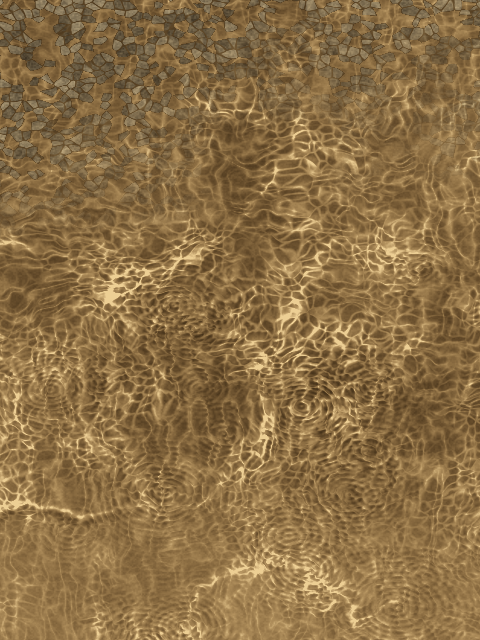
This texture is drawn by a WebGL 1 fragment shader. Its source:

```glsl
precision highp float;

// Sunlit shallow water over brown sand: a warped web of fine light lines,
// ring ripples and long bright veins, with pebbles at the upper left.
// All layers add to one light value, which a five-colour ramp then tints.

uniform vec2 u_resolution;

const vec3 DEEP  = vec3(0.25, 0.18, 0.09);
const vec3 SHADE = vec3(0.40, 0.30, 0.17);
const vec3 SAND  = vec3(0.55, 0.43, 0.26);
const vec3 LIGHT = vec3(0.69, 0.56, 0.36);
const vec3 GLINT = vec3(0.93, 0.81, 0.58);
const vec3 STONE = vec3(0.48, 0.45, 0.37);

const float BASE_LIGHT = 0.27;
const float WEB_GAIN = 0.42;
const float STREAK_GAIN = 0.36;
const float RIPPLE_GAIN = 0.13;
const float VEIN_GAIN = 0.42;
const float GRAIN_GAIN = 0.16;
const vec2 WEB_SCALE = vec2(52.0, 74.0);
const vec2 STONE_SCALE = vec2(62.0, 82.0);
const int RIPPLE_COUNT = 22;

float hash(vec2 p) {
  return fract(sin(dot(p, vec2(127.1, 311.7))) * 43758.5453);
}

vec2 hash2(vec2 p) {
  return vec2(hash(p), hash(p + 37.3));
}

float noise(vec2 p) {
  vec2 i = floor(p), f = fract(p);
  f = f * f * (3.0 - 2.0 * f);
  return mix(mix(hash(i), hash(i + vec2(1.0, 0.0)), f.x),
             mix(hash(i + vec2(0.0, 1.0)), hash(i + 1.0), f.x), f.y);
}

float fbm(vec2 p) {
  float sum = 0.0, gain = 0.533;
  for (int i = 0; i < 4; i++) {
    sum += gain * noise(p);
    p = mat2(1.6, 1.2, -1.2, 1.6) * p + 7.1;
    gain *= 0.5;
  }
  return sum;
}

float ridge(float n) {
  return 1.0 - abs(2.0 * n - 1.0);
}

// Nearest distance, second distance and random id of the nearest cell
vec3 cells(vec2 p) {
  vec2 home = floor(p);
  vec3 best = vec3(9.0, 9.0, 0.0);
  for (int y = -1; y <= 1; y++) {
    for (int x = -1; x <= 1; x++) {
      vec2 cell = home + vec2(float(x), float(y));
      float d = length(cell + hash2(cell) - p);
      if (d < best.x) best = vec3(d, best.x, hash(cell + 5.7));
      else best.y = min(best.y, d);
    }
  }
  return best;
}

// Patches of concentric waves, flattened by the slanted view
float ripples(vec2 p) {
  float sum = 0.0;
  float wobble = 0.016 * (fbm(p * 22.0) - 0.5);
  for (int i = 0; i < RIPPLE_COUNT; i++) {
    vec2 seed = vec2(float(i), 3.7);
    vec2 center = hash2(seed) * vec2(0.85, 0.72) - vec2(0.05, 0.02);
    float r = length((p - center) * vec2(1.0, 1.45)) + wobble;
    float reach = mix(0.04, 0.13, hash(seed + 11.0));
    float pitch = mix(400.0, 620.0, hash(seed + 23.0));
    sum += sin(r * pitch) * exp(-r * r / (reach * reach));
  }
  return sum;
}

vec3 tint(float t) {
  vec3 c = mix(DEEP, SHADE, clamp(t * 4.0, 0.0, 1.0));
  c = mix(c, SAND, clamp(t * 4.0 - 1.0, 0.0, 1.0));
  c = mix(c, LIGHT, clamp(t * 4.0 - 2.0, 0.0, 1.0));
  return mix(c, GLINT, clamp(t * 4.0 - 3.0, 0.0, 1.0));
}

void main() {
  vec2 p = gl_FragCoord.xy / u_resolution.y;
  float broad = fbm(p * 5.0 + 2.0);
  float sandy = 1.0 - smoothstep(0.10, 0.32, p.y + 0.2 * (broad - 0.5));
  float stony = smoothstep(0.60, 0.95, p.y - 0.35 * p.x + 0.4 * (broad - 0.5) + 0.1);

  // Bend the water surface at a wide and a narrow scale
  vec2 bend = vec2(fbm(p * 8.0), fbm(p * 8.0 + 19.0)) - 0.5;
  vec2 curl = vec2(noise(p * 48.0), noise(p * 48.0 + 31.0)) - 0.5;
  float wave = ripples(p);
  vec2 q = p + 0.07 * bend + 0.012 * curl + 0.0015 * wave;

  // Web of light around small dark cells
  vec3 web = cells(q * WEB_SCALE);
  float lines = 1.0 - smoothstep(0.0, 0.42, web.y - web.x);
  float patches = smoothstep(0.25, 0.75, fbm(p * 13.0 + 41.0));

  // Wavy streaks: mostly level in the middle, upright near the shore
  float level = ridge(noise(q * vec2(36.0, 105.0) + 9.0));
  float upright = ridge(noise(q * vec2(90.0, 30.0) + 63.0));
  float turn = smoothstep(0.4, 0.6, noise(p * 7.0 + 15.0) + 0.3 * sandy);
  float streak = pow(mix(level, upright, turn), 3.0);

  // Long veins falling to the right, broken by the web
  vec2 slant = mat2(0.82, 0.57, -0.57, 0.82) * (p + 0.09 * bend + 0.006 * curl);
  float vein = pow(ridge(fbm(slant * vec2(9.0, 5.0) + 4.0)), 18.0);
  vein *= smoothstep(0.35, 0.65, noise(p * 9.0 + 77.0)) * (0.45 + 0.8 * lines);

  // Low crest of a wave by the left edge, with its shadow below
  float rise = p.y - 0.205 - 0.008 * sin(p.x * 34.0) - 0.012 * curl.y;
  float near = 1.0 - smoothstep(0.10, 0.24, p.x);
  float crest = near * (exp(-pow(rise / 0.004, 2.0)) - 0.5 * exp(-pow((rise + 0.012) / 0.006, 2.0)));

  float grain = 0.6 * noise(p * 420.0) + 0.4 * noise(p * 190.0 + 8.0) - 0.5;
  float calm = 1.0 - 0.45 * sandy - 0.35 * stony;
  float light = BASE_LIGHT + 0.17 * sandy + 0.04 * stony + 0.38 * (broad - 0.5);
  light += calm * (WEB_GAIN * lines * mix(0.25, 1.0, patches) + STREAK_GAIN * streak);
  light += RIPPLE_GAIN * wave * (1.0 - 0.7 * stony) * mix(0.6, 1.0, patches);
  light += VEIN_GAIN * vein * (1.0 - 0.5 * stony) + 0.4 * crest + GRAIN_GAIN * grain;
  vec3 color = tint(light);

  // Pebbles, lit from above and dark between
  vec2 bed = p + 0.008 * curl;
  vec3 pebble = cells(bed * STONE_SCALE);
  float body = smoothstep(0.04, 0.2, pebble.y - pebble.x);
  float chosen = stony * step(0.45, pebble.z);
  vec3 stone = STONE * (0.55 + 0.75 * fract(pebble.z * 17.0) + 0.6 * grain);
  color = mix(color, mix(DEEP, stone, body), 0.65 * chosen);

  gl_FragColor = vec4(clamp(color, 0.0, 1.0), 1.0);
}
```
